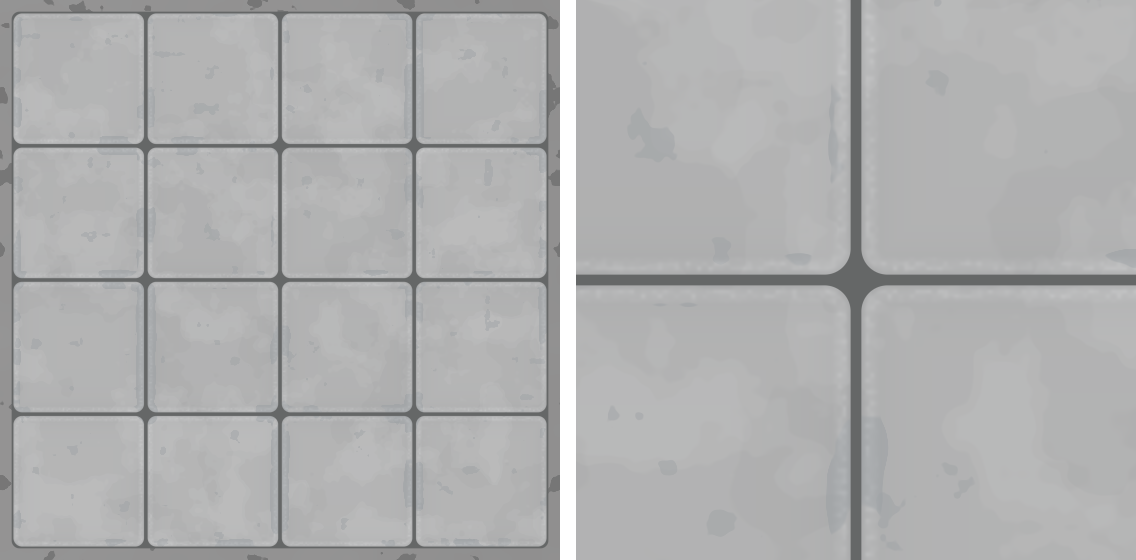
Left, the full canvas; right, a detail of the centre.
Reproduce this texture procedurally as a Shadertoy shader.

```glsl
// A four by four panel of worn grey tiles with rounded corners, set in dark
// grout inside a stained border. Rounded-box distances give the shapes and
// the bevels; periodic value noise gives mottling, edge wear and stains.

const float GRID = 4.0;            // tiles across and down
const float PITCH = 0.2396;        // tile spacing
const float TILE_HALF = 0.1166;
const float TILE_RADIUS = 0.0155;
const float PANEL_RADIUS = 0.014;

const vec3 BORDER = vec3(0.575, 0.572, 0.572);
const vec3 STAIN = vec3(0.445, 0.445, 0.445);
const vec3 GROUT = vec3(0.395, 0.402, 0.402);
const vec3 TILE = vec3(0.704, 0.705, 0.706);
const vec3 WEAR = vec3(0.615, 0.632, 0.645);

float hash(vec2 p) {
    return fract(sin(dot(p, vec2(127.1, 311.7))) * 43758.5);
}

// Value noise that wraps after the given number of cells
float noise(vec2 p, float cells, float seed) {
    vec2 i = floor(p);
    vec2 f = fract(p);
    f = f * f * (3.0 - 2.0 * f);
    vec2 lo = mod(i, cells) + seed;
    vec2 hi = mod(i + 1.0, cells) + seed;
    return mix(mix(hash(lo), hash(vec2(hi.x, lo.y)), f.x),
               mix(hash(vec2(lo.x, hi.y)), hash(hi), f.x), f.y);
}

float fbm(vec2 uv, float cells, float seed) {
    float sum = 0.0;
    float weight = 0.533;
    for (int octave = 0; octave < 4; octave++) {
        sum += weight * noise(uv * cells, cells, seed);
        cells *= 2.0;
        seed += 17.0;
        weight *= 0.5;
    }
    return sum;
}

float roundedBox(vec2 p, float halfSize, float radius) {
    vec2 q = abs(p) - halfSize + radius;
    return length(max(q, 0.0)) + min(max(q.x, q.y), 0.0) - radius;
}

float coverage(float dist, float pixel) {
    return 1.0 - smoothstep(-0.7 * pixel, 0.7 * pixel, dist);
}

// Border with a soft gradient and sparse dark stains
vec3 borderColor(vec2 uv) {
    vec3 color = BORDER + 0.025 * (fbm(uv, 5.0, 3.0) - 0.5);
    color += 0.015 * (0.5 - uv.x);
    float stain = smoothstep(0.66, 0.68, fbm(uv, 22.0, 41.0));
    return mix(color, STAIN, 0.85 * stain);
}

// Tile face: inset is the distance inward from the tile's edge
vec3 tileColor(vec2 uv, vec2 id, float inset) {
    vec3 color = TILE + 0.012 * (hash(id + 7.0) - 0.5);

    // Faint overlapping patches
    float mottle = fbm(uv, 17.0, 80.0);
    color += 0.014 * smoothstep(0.51, 0.54, mottle);
    color += 0.010 * smoothstep(0.60, 0.63, mottle);
    color -= 0.012 * smoothstep(0.54, 0.57, fbm(uv, 13.0, 130.0));

    // Soft shading toward the edge
    color -= vec3(0.030, 0.028, 0.026) * exp(-inset / 0.014);

    // Wear clings to the edges, with a few small chips further in
    float depth = smoothstep(0.011, 0.020, inset);
    float worn = smoothstep(0.0, 0.022, fbm(uv, 15.0, 190.0) - 0.555 - 0.4 * depth);
    float chip = smoothstep(0.735, 0.755, fbm(uv, 31.0, 240.0));
    color = mix(color, WEAR, 0.58 * worn);
    color = mix(color, WEAR, 0.45 * chip);

    // Speckled light rim just inside the edge
    float rim = smoothstep(0.0, 0.004, inset) * (1.0 - smoothstep(0.005, 0.012, inset));
    float speckle = noise(uv * 300.0, 300.0, 300.0);
    return color + rim * (0.022 + 0.040 * speckle * speckle);
}

void mainImage(out vec4 fragColor, in vec2 fragCoord) {
    vec2 uv = fragCoord / iResolution.xy;
    float pixel = 1.0 / min(iResolution.x, iResolution.y);

    // Panel of grout over the border
    vec2 p = uv - 0.5;
    float panel = roundedBox(p, 0.5 * GRID * PITCH, PANEL_RADIUS);
    vec3 color = mix(borderColor(uv), GROUT, coverage(panel, pixel));

    // Nearest tile of the grid
    vec2 id = clamp(floor(p / PITCH + 0.5 * GRID), 0.0, GRID - 1.0);
    vec2 center = (id + 0.5 - 0.5 * GRID) * PITCH;
    float tile = roundedBox(p - center, TILE_HALF, TILE_RADIUS);
    color = mix(color, tileColor(uv, id, max(-tile, 0.0)), coverage(tile, pixel));

    fragColor = vec4(color, 1.0);
}
```
